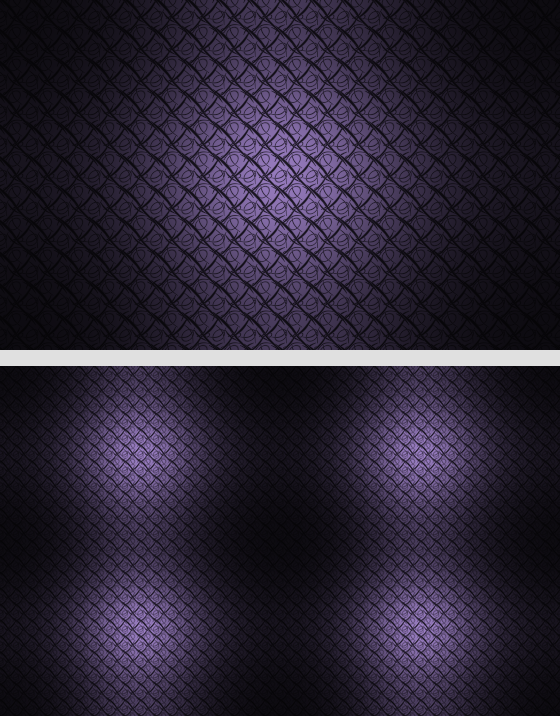
Top: one tile. Bottom: repeated 2 by 2.
This pattern is drawn by a Shadertoy shader. Its source:

```glsl
// Calligraphic strokes woven into a diamond lattice, 18 by 11 cells, on violet cloth.
// Each cell holds two varied knots of tapered strokes, sweeping arcs and curls; distances
// wrap over the cell, and a periodic glow fades the cloth to black at the borders.

const float PI = 3.14159;
const vec2 CELL = vec2(0.9778, 1.0); // cell size, in cell heights

// Nearest periodic copy of an offset
vec2 wrapCell(vec2 p) {
    return p - CELL * round(p / CELL);
}

// Bowed stroke from a to b, thick in the middle and thin at the tips
float stroke(vec2 p, vec2 a, vec2 b, float bow, float halfWidth) {
    float len = length(b - a);
    vec2 dir = (b - a) / len;
    p = wrapCell(p - 0.5 * (a + b));
    float along = dot(p, dir);
    float t = clamp(along / len + 0.5, 0.0, 1.0);
    float slope = bow * PI * cos(PI * t) / len;
    float side = dot(p, vec2(-dir.y, dir.x)) - bow * sin(PI * t);
    side *= inversesqrt(1.0 + slope * slope);
    float over = along - (t - 0.5) * len;
    return length(vec2(over, side)) - halfWidth * (0.25 + 0.75 * sin(PI * t));
}

// Thin oval outline with its axes along the diagonals
float loopRing(vec2 p, vec2 center, vec2 radii, float halfWidth) {
    p = wrapCell(p - center);
    p = vec2(p.x + p.y, p.y - p.x) * 0.7071 / radii;
    return abs(length(p) - 1.0) * min(radii.x, radii.y) - halfWidth;
}

// Distance to all the ink of a cell
float ornament(vec2 p) {
    float d = 1.0;
    for (int i = 0; i < 2; i++) {
        float flip = 1.0 - 2.0 * float(i);
        vec2 knot = 0.5 * CELL * float(i);
        vec2 heart = knot + vec2(0.0, 0.5);

        // Lattice strokes, heavier where they fall than where they rise
        d = min(d, stroke(p, knot + vec2(-0.14, 0.18), knot + vec2(0.57, -0.56), 0.035 * flip, 0.036 + 0.006 * flip));
        d = min(d, stroke(p, knot + vec2(-0.08, -0.12), knot + vec2(0.53, 0.55), -0.075, 0.029 - 0.004 * flip));

        // Companion strokes that slip past the knots
        d = min(d, stroke(p, knot + vec2(-0.26, 0.14), knot + vec2(0.14, -0.21), 0.05 * flip, 0.023));
        d = min(d, stroke(p, knot + vec2(-0.16, -0.08), knot + vec2(0.14, 0.22), 0.06 * flip, 0.020));

        // Fine arcs sweeping through the diamonds
        d = min(d, stroke(p, heart + vec2(-0.32, -0.08), heart + vec2(0.26, 0.20), -0.15 * flip, 0.012));
        d = min(d, stroke(p, heart + vec2(-0.12, 0.32), heart + vec2(0.20, -0.28), 0.11 * flip, 0.011));

        // Loops and curls
        d = min(d, loopRing(p, heart + vec2(0.03 * flip, -0.04), vec2(0.21, 0.15), 0.007));
        d = min(d, loopRing(p, knot + vec2(0.16, 0.03 * flip), vec2(0.075, 0.06), 0.009));
    }
    return d;
}

void mainImage(out vec4 fragColor, in vec2 fragCoord) {
    vec2 uv = fragCoord / iResolution.xy;

    // Radial glow, flat across the borders so that it tiles
    vec2 fromCenter = sin(PI * (uv - 0.5)) / PI * vec2(1.6, 1.0);
    float glow = exp(-7.6 * dot(fromCenter, fromCenter));
    vec3 cloth = vec3(0.012, 0.011, 0.016) + vec3(0.57, 0.465, 0.72) * glow;

    // Ink, softened over about one pixel
    vec2 p = uv * vec2(18.0, 11.0) * CELL;
    float soft = 11.0 * 0.8 / iResolution.y;
    float ink = 1.0 - smoothstep(-soft, soft, ornament(p));
    vec3 color = mix(cloth, cloth * 0.12 + vec3(0.014, 0.012, 0.018), 0.95 * ink);
    fragColor = vec4(color, 1.0);
}
```
